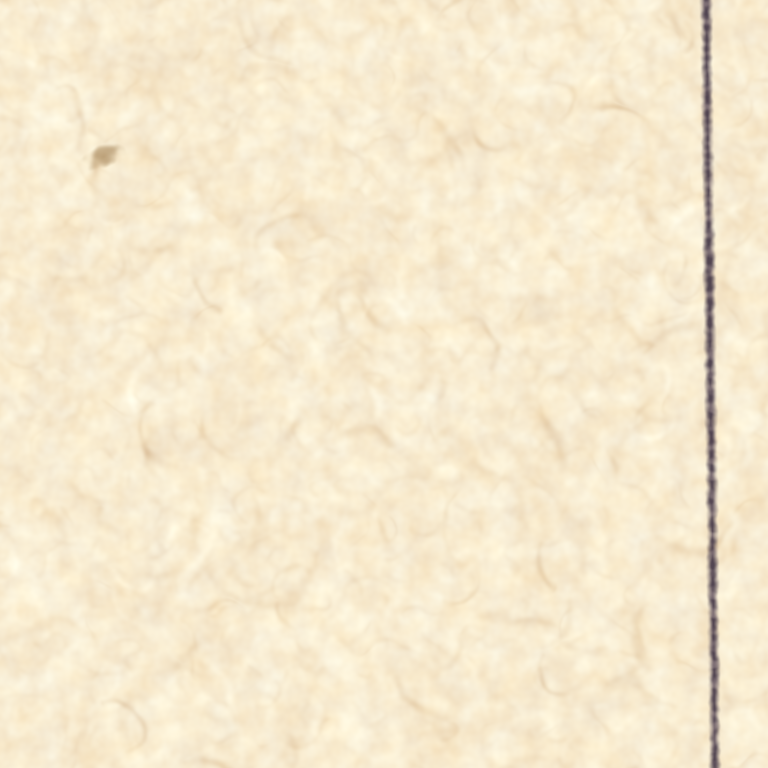
This texture is drawn by a WebGL 1 fragment shader. Its source:

```glsl
precision highp float;
// Cream fibrous paper with a rough, slightly leaning ink rule near the right edge.
// Gradient noise makes the pulp and grain; its ridges and scattered soft arcs make the
// fibres; the rule and a small brown fleck are distance functions roughened by noise.

uniform vec2 u_resolution;

const vec3 PAPER = vec3(0.976, 0.929, 0.824);
const vec3 MOTTLE_SHIFT = vec3(0.021, 0.037, 0.047);  // colour change per unit of mottling
const vec3 FIBRE_SHADE = vec3(0.064, 0.102, 0.130);   // removed under a dark fibre
const vec3 TINT_SHIFT = vec3(0.005, -0.006, -0.025);  // yellow to lavender drift
const vec3 INK = vec3(0.27, 0.22, 0.28);
const vec3 INK_WORN = vec3(0.47, 0.41, 0.44);
const vec3 FLECK = vec3(0.72, 0.61, 0.45);

const float FIBRE_CELL = 0.115;
const float FIBRE_WIDTH = 0.0056;
const float RULE_BOTTOM_X = 0.931;
const float RULE_TOP_X = 0.9195;
const float RULE_HALF_WIDTH = 0.0046;
const float RULE_SOFTNESS = 0.0048;
const vec2 FLECK_CENTRE = vec2(0.135, 0.796);
const vec2 FLECK_RADII = vec2(0.026, 0.015);
const float FLECK_ANGLE = 0.35;

vec2 hash2(vec2 p) {
  vec3 q = fract(p.xyx * vec3(0.1031, 0.1030, 0.0973));
  q += dot(q, q.yzx + 33.33);
  return fract((q.xx + q.yz) * q.zy);
}

vec2 rotate(vec2 p, float angle) {
  float c = cos(angle), s = sin(angle);
  return vec2(c * p.x + s * p.y, c * p.y - s * p.x);
}

float cornerSlope(vec2 cell, vec2 offset) {
  float angle = 6.2832 * hash2(cell + 57.0).x;
  return dot(vec2(cos(angle), sin(angle)), offset);
}

// Gradient noise, scaled to roughly -1..1.
float gradientNoise(vec2 p) {
  vec2 i = floor(p), f = fract(p);
  vec2 u = f * f * f * (f * (f * 6.0 - 15.0) + 10.0);
  vec2 e = vec2(1.0, 0.0);
  float low = mix(cornerSlope(i, f), cornerSlope(i + e, f - e), u.x);
  float high = mix(cornerSlope(i + e.yx, f - e.yx), cornerSlope(i + 1.0, f - 1.0), u.x);
  return 1.5 * mix(low, high, u.y);
}

// Winding strands along the zero lines of noise, kept only in patches.
float strands(vec2 p, float scale, float seed) {
  float ridge = gradientNoise(p * scale + seed);
  float patches = smoothstep(-0.15, 0.5, gradientNoise(p * scale * 1.1 + seed + 37.0));
  return patches * exp(-ridge * ridge * 40.0);
}

// Distance to an arc whose middle lies at the origin.
float arcDistance(vec2 p, float radius, float halfAngle) {
  p = vec2(abs(p.x), p.y + radius);
  vec2 tip = vec2(sin(halfAngle), cos(halfAngle));
  bool pastTip = tip.y * p.x > tip.x * p.y;
  return pastTip ? length(p - tip * radius) : abs(length(p) - radius);
}

// One curved fibre of random place, direction, bend and strength per cell.
float fibres(vec2 p, float cellSize, float seed) {
  vec2 g = p / cellSize;
  vec2 home = floor(g);
  float cover = 0.0;
  for (int y = -1; y <= 1; y++) {
    for (int x = -1; x <= 1; x++) {
      vec2 cell = home + vec2(float(x), float(y));
      vec2 centre = cell + hash2(cell + seed);
      vec2 form = hash2(cell + seed + 19.0);
      vec2 look = hash2(cell + seed + 83.0);
      float radius = mix(0.25, 0.9, form.x);
      float halfLength = mix(0.2, 0.52, form.y);
      vec2 local = rotate(g - centre, 6.2832 * look.x);
      float d = arcDistance(local, radius, halfLength / radius) * cellSize;
      float width = FIBRE_WIDTH * mix(0.7, 1.3, form.x);
      float taper = 1.0 - smoothstep(0.4, 1.1, length(local) / halfLength);
      float strength = mix(0.2, 0.8, look.y * look.y) * mix(0.4, 1.0, taper);
      cover = max(cover, strength * exp(-d * d / (width * width)));
    }
  }
  return cover;
}

void main() {
  vec2 uv = gl_FragCoord.xy / u_resolution.y;
  vec2 bend = vec2(gradientNoise(uv * 18.0), gradientNoise(uv * 18.0 + 71.0));
  vec2 kink = vec2(gradientNoise(uv * 50.0 + 9.0), gradientNoise(uv * 50.0 + 91.0));
  vec2 warped = uv + 0.007 * bend + 0.0014 * kink;

  // Paper: cloudy pulp, fine grain and a faint drift of hue.
  float mottle = 0.40 * gradientNoise(uv * 8.0 + 13.0)
               + 0.55 * gradientNoise(uv * 16.0 + 53.0)
               + 0.75 * gradientNoise(warped * 30.0 + 29.0)
               + 0.62 * gradientNoise(uv * 55.0 + 41.0)
               + 0.30 * gradientNoise(uv * 104.0 + 7.0);
  float tint = gradientNoise(uv * 22.0 + 101.0) + 0.7 * gradientNoise(uv * 55.0 + 131.0);
  vec3 color = PAPER + MOTTLE_SHIFT * mottle + TINT_SHIFT * tint;

  // Fibres: dark arcs of two sizes, fainter winding strands, and pale arcs.
  float dark = 0.85 * fibres(warped, FIBRE_CELL, 3.0) + 0.6 * fibres(warped, FIBRE_CELL * 0.7, 211.0);
  float winding = strands(warped, 15.0, 151.0) + strands(warped, 24.0, 173.0);
  float pale = fibres(warped, FIBRE_CELL * 0.7, 307.0);
  float fade = 0.9 + 0.6 * gradientNoise(uv * 40.0 + 17.0);
  color += FIBRE_SHADE * (0.35 * pale - dark * fade - 0.25 * winding);

  // Fleck: a tilted, ragged ellipse.
  vec2 fleckPoint = rotate(uv - FLECK_CENTRE, FLECK_ANGLE) / FLECK_RADII;
  float fleckEdge = length(fleckPoint) + 0.35 * gradientNoise(uv * 75.0);
  color = mix(color, FLECK, 0.9 * (1.0 - smoothstep(0.1, 1.15, fleckEdge)));

  // Rule: soft uneven edges, varying width and broken ink density.
  float ruleX = mix(RULE_BOTTOM_X, RULE_TOP_X, uv.y) + 0.0006 * gradientNoise(vec2(3.5, uv.y * 60.0));
  float swell = 1.0 + 0.22 * gradientNoise(vec2(8.5, uv.y * 19.0));
  float rough = 0.0014 * gradientNoise(uv * 100.0 + 61.0);
  float ruleDistance = abs(uv.x - ruleX) - RULE_HALF_WIDTH * swell + rough;
  float inkCover = 1.0 - smoothstep(-RULE_SOFTNESS, RULE_SOFTNESS, ruleDistance);
  float wear = smoothstep(-0.3, 0.8, gradientNoise(vec2(uv.x * 50.0, uv.y * 90.0) + 23.0));
  color = mix(color, mix(INK, INK_WORN, wear), inkCover * 0.93);

  gl_FragColor = vec4(clamp(color, 0.0, 1.0), 1.0);
}
```
